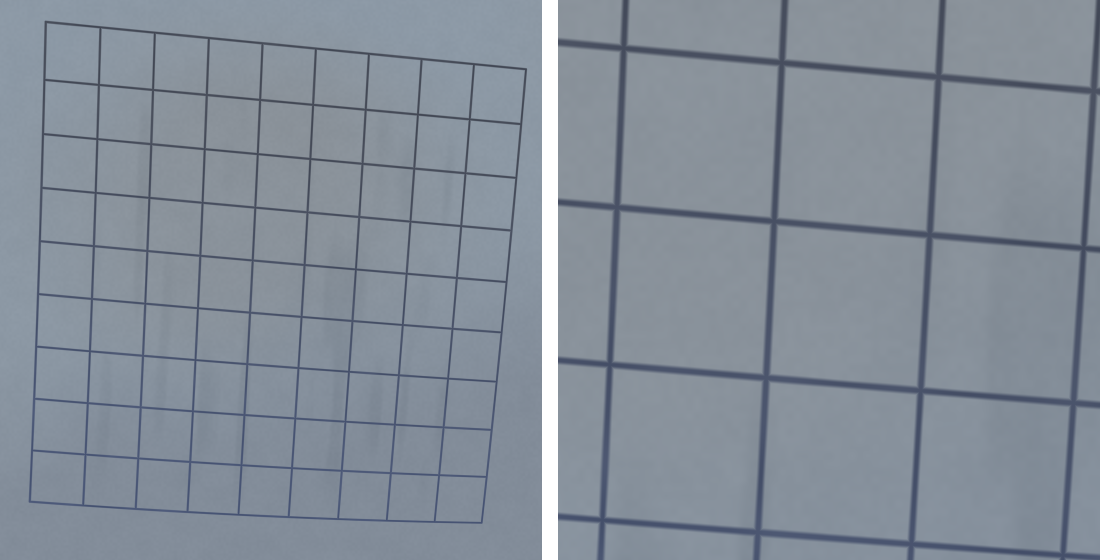
Left, the full canvas; right, a detail of the centre.
A WebGL 2 fragment shader for this pattern:

```glsl
#version 300 es
precision highp float;

uniform vec2 u_resolution;
out vec4 fragColor;

// Sheet geometry, in fractions of the canvas
const float CELLS = 9.0;
const vec2 TOP_LEFT = vec2(0.0845, 0.9609);
const vec2 TOP_RIGHT = vec2(0.9705, 0.8763);
const vec2 BOTTOM_LEFT = vec2(0.0550, 0.1042);
const vec2 BOTTOM_RIGHT = vec2(0.8887, 0.0664);
const vec2 COLUMN_SQUEEZE = vec2(0.028, 0.070); // top, bottom
const vec2 ROW_SQUEEZE = vec2(0.035, 0.100);    // left, right
const float FIRST_ROW_STRETCH = 0.007;
const vec2 BOW = vec2(0.0025, 0.0060);

// Line profile, in canvas heights
const float CELL_SIZE = 0.0930;
const float HALF_WIDTH = 0.0019;
const float SOFTNESS = 0.0014;

const vec3 PAPER_BLUE = vec3(0.550, 0.600, 0.650);
const vec3 PAPER_GREY = vec3(0.540, 0.570, 0.600);
const vec3 PAPER_SHADE = vec3(0.510, 0.550, 0.600);
const vec3 INK_TOP = vec3(0.250, 0.270, 0.320);
const vec3 INK_BOTTOM = vec3(0.270, 0.320, 0.450);
const float STREAK_DEPTH = 0.022;
const float GRAIN = 0.012;

float hash(vec2 p) {
    vec3 q = fract(vec3(p.xyx) * 0.1031);
    q += dot(q, q.yzx + 33.33);
    return fract((q.x + q.y) * q.z);
}

float noise(vec2 p) {
    vec2 i = floor(p), f = fract(p);
    f = f * f * (3.0 - 2.0 * f);
    vec2 e = vec2(1.0, 0.0);
    return mix(mix(hash(i), hash(i + e), f.x),
               mix(hash(i + e.yx), hash(i + 1.0), f.x), f.y);
}

// Sheet coordinates (right, down) to canvas position
vec2 sheetToCanvas(vec2 g) {
    vec2 arch = g * (1.0 - g);
    vec2 s = g + arch * vec2(mix(COLUMN_SQUEEZE.x, COLUMN_SQUEEZE.y, g.y),
                             mix(ROW_SQUEEZE.x, ROW_SQUEEZE.y, g.x));
    s.y += FIRST_ROW_STRETCH * clamp(g.y * CELLS, 0.0, 1.0) * (1.0 - g.x) * (1.0 - g.y);
    vec2 p = mix(mix(TOP_LEFT, TOP_RIGHT, s.x), mix(BOTTOM_LEFT, BOTTOM_RIGHT, s.x), s.y);
    return p + 4.0 * BOW * vec2(arch.y, -arch.x * g.y * g.y);
}

// Invert the warp by stepping with its average slope
vec2 canvasToSheet(vec2 p) {
    vec2 across = 0.5 * (TOP_RIGHT - TOP_LEFT + BOTTOM_RIGHT - BOTTOM_LEFT);
    vec2 down = 0.5 * (BOTTOM_LEFT - TOP_LEFT + BOTTOM_RIGHT - TOP_RIGHT);
    mat2 slopeInverse = inverse(mat2(across, down));
    vec2 g = vec2(0.5);
    for (int i = 0; i < 8; i++) g += slopeInverse * (p - sheetToCanvas(g));
    return g;
}

// Distance to the ruled lines, in cells, ending at the border
float gridDistance(vec2 g) {
    vec2 c = g * CELLS;
    vec2 toLine = abs(c - clamp(round(c), 0.0, CELLS));
    vec2 overshoot = max(max(-c, c - CELLS), 0.0);
    return min(length(vec2(toLine.x, overshoot.y)), length(vec2(toLine.y, overshoot.x)));
}

vec3 paperColor(vec2 uv, vec2 g) {
    float cloud = noise(uv * 5.0) - 0.5;
    float grey = 1.0 - smoothstep(0.12, 0.48, length((uv - vec2(0.45, 0.66)) * vec2(0.9, 1.1)));
    float shade = smoothstep(0.50, 0.05, uv.y - 0.22 * uv.x + 0.12 * cloud);
    vec3 paper = mix(PAPER_BLUE, PAPER_GREY, clamp(grey * 0.9 + 0.3 * cloud, 0.0, 1.0));
    paper = mix(paper, PAPER_SHADE, shade);

    // Faint upright show-through from the back of the sheet
    vec2 inside = smoothstep(0.05, 0.20, g) * smoothstep(1.0, 0.85, g);
    float streak = smoothstep(0.50, 0.85, noise(vec2(g.x * 34.0, g.y * 4.0) + 7.0));
    paper -= STREAK_DEPTH * streak * inside.x * inside.y;

    // Mottling and fine grain
    paper += 0.010 * (noise(uv * 34.0) - 0.5);
    paper += GRAIN * (noise(uv * 210.0 + 3.0) - 0.5);
    return paper;
}

void main() {
    vec2 uv = gl_FragCoord.xy / u_resolution;
    vec2 g = canvasToSheet(uv);
    vec3 color = paperColor(uv, g);

    // Ruled ink, varying a little in weight and tone
    float wear = noise(g * 24.0 + 11.0) - 0.5;
    float halfWidth = HALF_WIDTH * (1.0 + 0.2 * wear);
    float edge = max(SOFTNESS, 0.75 / u_resolution.y);
    float d = gridDistance(g) * CELL_SIZE;
    float ink = 1.0 - smoothstep(halfWidth - edge, halfWidth + edge, d);
    vec3 inkColor = mix(INK_BOTTOM, INK_TOP, smoothstep(0.1, 0.85, uv.y + 0.15 * (uv.x - 0.5)));
    color = mix(color, inkColor + 0.05 * wear, ink * 0.93);

    fragColor = vec4(color, 1.0);
}
```
